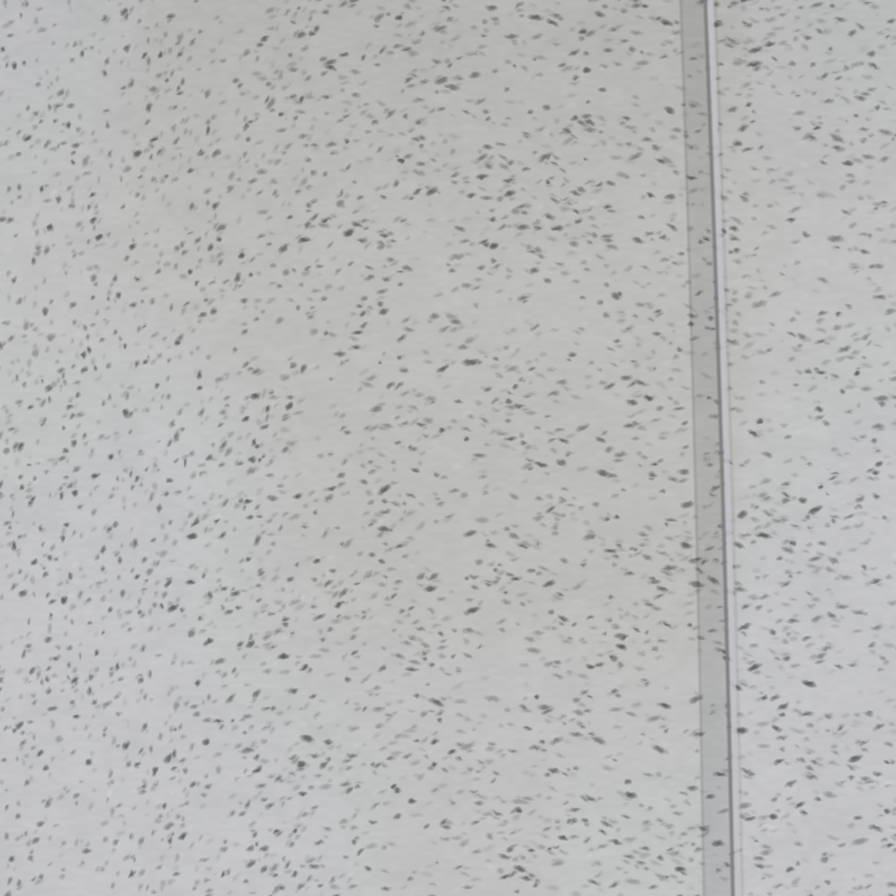
This texture is drawn by a Shadertoy shader. Its source:

```glsl
// Pale speckled wall panel with a narrow, slightly leaning vertical groove.
// Jittered grids scatter soft elliptical flecks whose direction turns across
// the panel; layered value noise tints the base, and a profile shades the groove.

const vec3 WARM_GREY   = vec3(0.738, 0.743, 0.731);
const vec3 COOL_GREY   = vec3(0.766, 0.768, 0.776);
const vec3 FLECK_GREY  = vec3(0.375, 0.380, 0.375);
const vec3 GROOVE_GREY = vec3(0.680, 0.685, 0.677);
const vec3 SHADOW_GREY = vec3(0.480, 0.480, 0.488);
const vec3 RIDGE_GREY  = vec3(0.755, 0.755, 0.778);

// Integer hash: three values from 0 to 1 per cell and seed
vec3 hash3(vec2 cell, float seed) {
    uvec3 v = uvec3(ivec3(vec3(cell, seed)) + 4096);
    v = v * 1664525u + 1013904223u;
    v.x += v.y * v.z; v.y += v.z * v.x; v.z += v.x * v.y;
    v ^= v >> 16u;
    v.x += v.y * v.z; v.y += v.z * v.x; v.z += v.x * v.y;
    return vec3(v >> 8u) / 16777216.0;
}

float valueNoise(vec2 p, float seed) {
    vec2 i = floor(p), f = fract(p);
    f = f * f * (3.0 - 2.0 * f);
    float low  = mix(hash3(i, seed).x, hash3(i + vec2(1, 0), seed).x, f.x);
    float high = mix(hash3(i + vec2(0, 1), seed).x, hash3(i + vec2(1, 1), seed).x, f.x);
    return mix(low, high, f.y);
}

// Soft coverage of a rotated ellipse
float ellipse(vec2 p, vec2 radii, float angle, float soft) {
    float c = cos(angle), s = sin(angle);
    vec2 q = vec2(c * p.x + s * p.y, c * p.y - s * p.x);
    float d = (length(q / radii) - 1.0) * radii.y;
    return 1.0 - smoothstep(-soft, soft, d);
}

// Darkness of one layer of flecks
float fleckLayer(vec2 uv, float cells, float share, float size, float seed, float soft) {
    vec2 home = floor(uv * cells);
    float dark = 0.0;
    for (int y = -1; y <= 1; y++)
    for (int x = -1; x <= 1; x++) {
        vec2 cell = home + vec2(x, y);
        vec3 place = hash3(cell, seed);
        vec3 look = hash3(cell, seed + 1.0);
        vec2 center = (cell + place.xy) / cells;
        float cluster = valueNoise(center * 21.0, 7.0);
        if (place.z > share * (0.2 + 1.6 * cluster)) continue;

        // Steep flecks at the left, flatter and longer ones further right
        float turn = smoothstep(0.08, 0.58, center.x);
        float angle = mix(0.95, 0.0, turn) + (look.x - 0.5) * mix(1.4, 1.1, turn);
        float width = size * mix(0.45, 0.8, look.y * look.y);
        float stretch = mix(1.2, mix(1.9, 2.7, turn), look.z);
        float strength = mix(0.32, 1.0, fract(look.x * 7.0 + look.y * 3.0));
        float cover = ellipse(uv - center, width * vec2(stretch, 1.0), angle, soft);
        dark = max(dark, cover * strength);
    }
    return dark;
}

// Broad tint with fine, sideways-drawn grain
vec3 panelColor(vec2 uv) {
    float reach = 0.60 * smoothstep(0.5, 0.0, uv.x)
                + 0.50 * smoothstep(0.65, 0.0, uv.y)
                + 0.40 * smoothstep(0.79, 0.84, uv.x)
                + 0.35 * (valueNoise(uv * 4.0, 11.0) - 0.5);
    vec3 color = mix(WARM_GREY, COOL_GREY, smoothstep(0.15, 0.75, reach));
    float grain = valueNoise(uv * vec2(100.0, 230.0), 13.0) - 0.5;
    float cloud = valueNoise(uv * vec2(22.0, 38.0), 17.0) - 0.5;
    color += 0.022 * grain + 0.016 * cloud;
    return color - 0.035 * smoothstep(0.65, 1.1, uv.y);
}

float band(float x, float from, float to, float soft) {
    return smoothstep(from - soft, from + soft, x)
         * (1.0 - smoothstep(to - soft, to + soft, x));
}

// Recess, shadow line and lit ridge; x is measured from the shadow line
vec3 addGroove(vec3 color, float x, float width, float soft) {
    float recess = band(x, -width, 0.0, soft);
    color = mix(color, color * GROOVE_GREY / WARM_GREY, recess);
    float leftEdge = band(x, -width - 0.001, -width + 0.002, soft);
    color = mix(color, color * 0.90, leftEdge);
    color = mix(color, RIDGE_GREY, 0.85 * band(x, 0.002, 0.009, soft));
    color = mix(color, SHADOW_GREY, 0.9 * band(x, -0.002, 0.002, soft));
    return color * (1.0 - 0.07 * band(x, 0.009, 0.0125, soft));
}

void mainImage(out vec4 fragColor, in vec2 fragCoord) {
    vec2 uv = fragCoord / iResolution.y;
    float soft = max(0.0021, 0.75 / iResolution.y);

    // Uneven outlines from a small warp
    vec2 warp = vec2(valueNoise(uv * 240.0, 21.0), valueNoise(uv * 240.0, 23.0)) - 0.5;
    vec2 fleckUv = uv + 0.0022 * warp;
    float dark = fleckLayer(fleckUv, 42.0, 0.52, 0.0038, 31.0, soft);
    dark = max(dark, 0.80 * fleckLayer(fleckUv, 60.0, 0.42, 0.0030, 41.0, soft));
    dark = max(dark, 0.35 * fleckLayer(fleckUv, 66.0, 0.45, 0.0032, 61.0, soft));

    vec3 color = panelColor(uv);
    float paleFleck = fleckLayer(fleckUv, 30.0, 0.20, 0.0034, 51.0, soft);
    color += 0.035 * paleFleck;
    color = mix(color, FLECK_GREY, dark);

    // The groove leans left towards the top and narrows slightly
    float shadowX = 0.818 - 0.021 * uv.y - 0.010 * uv.y * uv.y;
    float grooveWidth = mix(0.033, 0.028, uv.y);
    color = addGroove(color, uv.x - shadowX, grooveWidth, soft);
    fragColor = vec4(color, 1.0);
}
```
